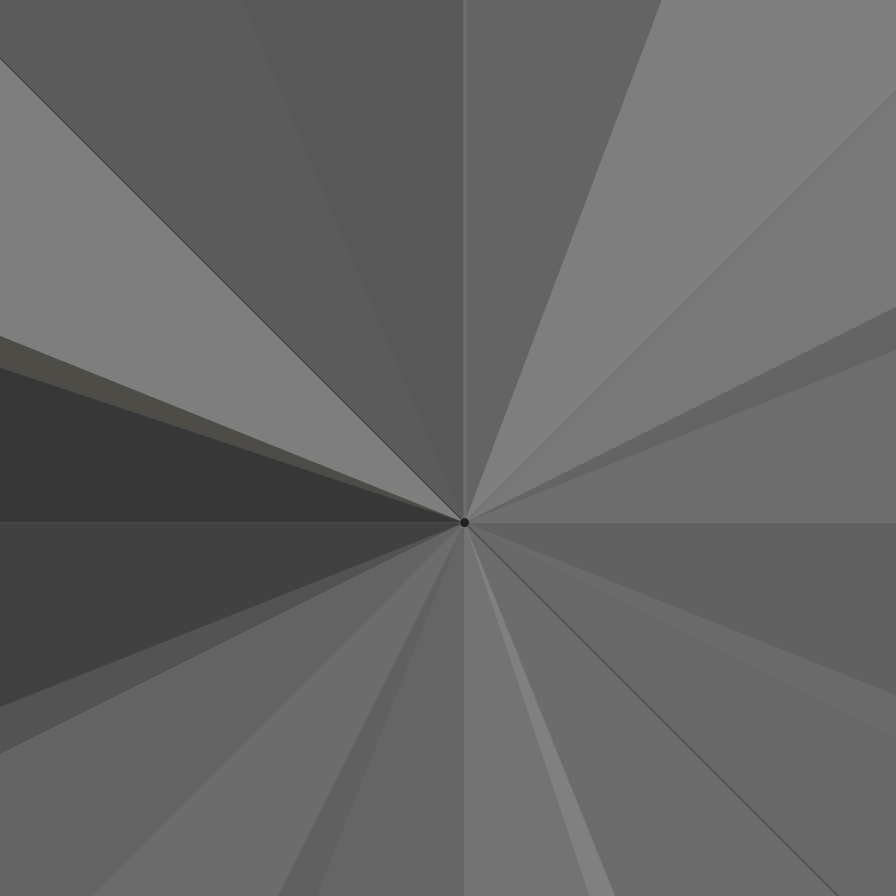
Write a Shadertoy shader that draws this background.

```glsl
// A fan of flat grey wedges spreading from an off-centre hub.
// Each wedge edge is an angle; arc distance to it gives a smooth blend.
// Thin seams lie on every eighth of a turn, and a small ringed dot caps the hub.

#define HUB vec2(0.5185, 0.4167)
#define HUB_RADIUS 0.0050
#define RING_WIDTH 0.0007
#define HUB_GREY 0.13
#define RING_GREY 0.46
#define SEAM_HALF_WIDTH 0.0007
#define WIDE_SEAM_HALF_WIDTH 0.0018
#define WARM_TINT vec3(0.004, 0.0, -0.018)

const int WEDGES = 23;

// Start angle of each wedge in degrees, counter-clockwise from the right
const float startAngle[WEDGES] = float[](
    0.0, 21.8, 26.57, 45.0, 69.33, 90.0, 113.1, 135.0,
    158.1, 161.55, 180.0, 201.65, 206.5, 225.2, 243.43, 248.4,
    270.0, 288.5, 291.95, 315.0, 333.5, 338.2, 360.0);

// Grey level of each wedge
const float wedgeGrey[WEDGES] = float[](
    0.432, 0.392, 0.472, 0.495, 0.392, 0.345, 0.357, 0.495,
    0.298, 0.216, 0.255, 0.325, 0.390, 0.425, 0.376, 0.396,
    0.450, 0.502, 0.422, 0.408, 0.416, 0.380, 0.380);

// Brightness added by the seam at each multiple of 45 degrees
const float seamLight[8] = float[](
    0.025, -0.045, 0.055, -0.17, 0.05, 0.015, 0.02, -0.14);

// Coverage of the region counter-clockwise of an angle
float pastAngle(float angle, float edge, float radius, float pixel) {
    float arc = radius * radians(angle - edge);
    return smoothstep(-pixel, pixel, arc);
}

// Coverage of a thin ray leaving the hub
float seam(vec2 p, float angle, float halfWidth, float pixel) {
    float a = radians(angle);
    vec2 dir = vec2(cos(a), sin(a));
    float across = abs(dir.x * p.y - dir.y * p.x);
    float line = 1.0 - smoothstep(halfWidth - pixel, halfWidth + pixel, across);
    return line * step(0.0, dot(p, dir));
}

void mainImage(out vec4 fragColor, in vec2 fragCoord) {
    float pixel = 0.7 / min(iResolution.x, iResolution.y);
    vec2 p = fragCoord / iResolution.xy - HUB;
    float radius = length(p);
    float angle = mod(degrees(atan(p.y, p.x)) + 360.0, 360.0);

    // Wedges, each painted over the one before it
    float grey = wedgeGrey[WEDGES - 1];
    for (int i = 0; i < WEDGES; i++) {
        grey = mix(grey, wedgeGrey[i], pastAngle(angle, startAngle[i], radius, pixel));
    }

    // Seams on the eighths, the upright one wider
    for (int i = 0; i < 8; i++) {
        float halfWidth = i == 2 ? WIDE_SEAM_HALF_WIDTH : SEAM_HALF_WIDTH;
        grey += seamLight[i] * seam(p, float(i) * 45.0, halfWidth, pixel);
    }
    // Faint highlight along the lower left edge
    grey += 0.03 * seam(p, startAngle[12], SEAM_HALF_WIDTH, pixel);

    // Slight warmth in the narrow left wedge
    float warm = pastAngle(angle, startAngle[8], radius, pixel)
               - pastAngle(angle, startAngle[9], radius, pixel);
    vec3 color = vec3(grey) + WARM_TINT * warm;

    // Hub: a dark dot inside a light ring
    float ring = 1.0 - smoothstep(-pixel, pixel, radius - HUB_RADIUS - RING_WIDTH);
    float dotMask = 1.0 - smoothstep(-pixel, pixel, radius - HUB_RADIUS);
    color = mix(color, vec3(RING_GREY), ring);
    color = mix(color, vec3(HUB_GREY), dotMask);

    fragColor = vec4(color, 1.0);
}
```
